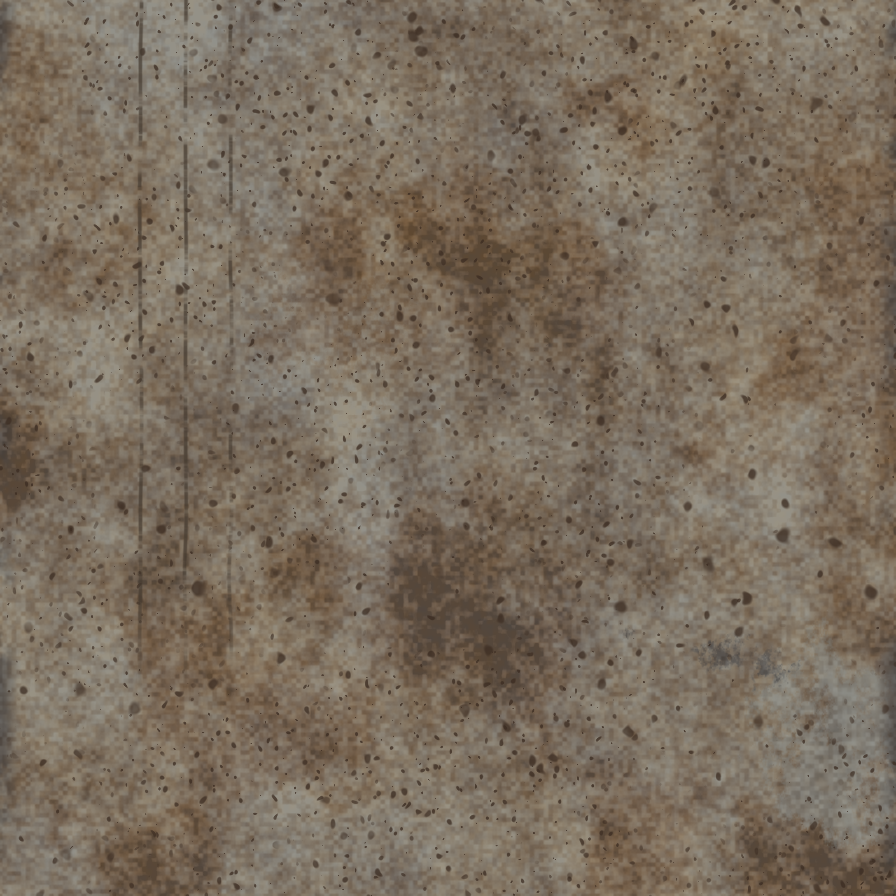
Reproduce this texture procedurally as a WebGL 1 fragment shader.

```glsl
precision highp float;
// Weathered concrete wall: layered noise clouds pick a tone on a grey-brown
// ramp, then rust stains, cellular pits, broken vertical cracks and sooty
// blots are laid over it, with fine blocky grain throughout.
uniform vec2 u_resolution;

const vec3 UMBER = vec3(0.33, 0.28, 0.23);
const vec3 BROWN = vec3(0.43, 0.365, 0.30);
const vec3 TAUPE = vec3(0.49, 0.44, 0.38);
const vec3 STONE = vec3(0.53, 0.49, 0.43);
const vec3 PALE = vec3(0.59, 0.57, 0.52);
const vec3 PIT = vec3(0.23, 0.17, 0.13);
const vec3 SOOT = vec3(0.27, 0.26, 0.26);
const vec3 BLUE_GREY = vec3(0.53, 0.55, 0.54);

float hash(vec2 p) {
  vec3 q = fract(p.xyx * 0.1031);
  q += dot(q, q.yzx + 33.33);
  return fract((q.x + q.y) * q.z);
}

// Value noise; a higher edge gives flatter cells with narrower borders.
float noise(vec2 p, float edge) {
  vec2 cell = floor(p);
  vec2 f = smoothstep(edge, 1.0 - edge, fract(p));
  float low = mix(hash(cell), hash(cell + vec2(1.0, 0.0)), f.x);
  float high = mix(hash(cell + vec2(0.0, 1.0)), hash(cell + 1.0), f.x);
  return mix(low, high, f.y);
}

float fbm(vec2 p, float gain) {
  float sum = 0.0, weight = 1.0, total = 0.0;
  for (int i = 0; i < 6; i++) {
    sum += weight * noise(p, 0.0);
    total += weight;
    weight *= gain;
    p = mat2(1.6, 1.2, -1.2, 1.6) * p + 17.3;
  }
  return sum / total;
}

// Cellular spots of random size; most cells hold only a speck.
float pits(vec2 p, float largest) {
  vec2 cell = floor(p);
  float cover = 0.0;
  for (int y = -1; y <= 1; y++) {
    for (int x = -1; x <= 1; x++) {
      vec2 c = cell + vec2(x, y);
      vec2 centre = c + vec2(hash(c + 3.1), hash(c + 41.7));
      float radius = largest * pow(hash(c + 89.3), 4.0);
      float d = length((p - centre) * vec2(1.0, 0.85));
      cover = max(cover, smoothstep(radius, radius * 0.45, d) * step(0.04, radius));
    }
  }
  return cover;
}

// Ragged elliptical patch, broken up by a noise value.
float blot(vec2 p, vec2 centre, vec2 size, float rough) {
  float d = length((p - centre) / size);
  return smoothstep(0.15, 0.65, 1.0 - d + 3.0 * (rough - 0.5));
}

// Thin wandering vertical line with gaps.
float crack(vec2 p, float x, float seed) {
  float wander = 0.003 * (noise(vec2(seed, p.y * 14.0), 0.0) - 0.5);
  float line = smoothstep(0.0032, 0.0008, abs(p.x - x - wander));
  float gaps = smoothstep(0.38, 0.62, fbm(vec2(seed * 5.0, p.y * 16.0), 0.8));
  return line * gaps * smoothstep(0.2, 0.35, p.y);
}

vec3 ramp(float t) {
  vec3 c = mix(UMBER, BROWN, clamp(t / 0.3, 0.0, 1.0));
  c = mix(c, TAUPE, clamp((t - 0.3) / 0.28, 0.0, 1.0));
  c = mix(c, STONE, clamp((t - 0.58) / 0.2, 0.0, 1.0));
  return mix(c, PALE, clamp((t - 0.78) / 0.35, 0.0, 1.0));
}

void main() {
  vec2 p = gl_FragCoord.xy / u_resolution;

  // Clouds, vertical streaks and two sizes of grain
  float cloud = fbm(p * vec2(6.0, 5.0) + 2.7, 0.68);
  float rough = fbm(p * vec2(20.0, 17.0) + 51.0, 0.75);
  float streak = noise(p * vec2(26.0, 2.5) + 9.0, 0.0);
  float fine = noise(p * vec2(192.0, 200.0), 0.2);
  float coarse = noise(p * vec2(82.0, 105.0) + 7.0, 0.1);
  float grain = 0.6 * fine + 0.4 * coarse - 0.5;

  // Rust stains, with a broad one left of centre
  float stain = smoothstep(0.51, 0.69, fbm(p * vec2(5.0, 4.0) + 31.0, 0.66));
  stain = max(stain, 0.75 * blot(p, vec2(0.38, 0.64), vec2(0.11, 0.09), rough));

  float tone = 0.66 + 1.5 * (cloud - 0.5) + 0.7 * (rough - 0.5);
  tone += 0.22 * (streak - 0.5) + 0.75 * grain - 0.38 * stain;
  vec3 colour = ramp(tone);

  // Warm and cool drift, from broad areas down to single grains
  float warmth = fbm(p * 7.0 + 77.0, 0.7) - 0.5 + 0.3 * (noise(p * 150.0 + 5.0, 0.15) - 0.5);
  colour += vec3(0.07, 0.01, -0.07) * warmth + vec3(0.016, 0.0, -0.012) * stain;

  // Bleached patch and soot, including the darkened side edges
  float bleach = blot(p, vec2(0.92, 0.17), vec2(0.10, 0.13), rough);
  colour = mix(colour, BLUE_GREY + 0.12 * grain, 0.45 * bleach);
  float soot = blot(p, vec2(0.81, 0.265), vec2(0.08, 0.035), rough);
  float edge = smoothstep(0.025, 0.0, min(p.x, 1.0 - p.x));
  soot = max(soot, edge * smoothstep(0.46, 0.62, fbm(p * 9.0 + 13.0, 0.6)));
  colour = mix(colour, SOOT + 0.12 * grain, 0.65 * soot);

  // Pits from large and rare to small and frequent
  vec2 warped = p + 0.006 * vec2(coarse - 0.5, noise(p * 95.0 + 23.0, 0.0) - 0.5);
  for (int i = 0; i < 3; i++) {
    float scale = 19.0 * pow(2.1, float(i));
    float patchy = smoothstep(0.36, 0.58, fbm(p * 6.0 + 60.0 + float(i), 0.6));
    float cover = pits(warped * scale + 11.0 * float(i), 0.19 + 0.07 * float(i));
    colour = mix(colour, PIT, 0.75 * cover * patchy);
  }

  // Cracks on the left
  for (int i = 0; i < 3; i++) {
    float seed = float(i) + 1.0;
    colour = mix(colour, UMBER * 0.8, 0.7 * crack(p, 0.107 + 0.05 * seed, seed));
  }
  gl_FragColor = vec4(clamp(colour, 0.0, 1.0), 1.0);
}
```
